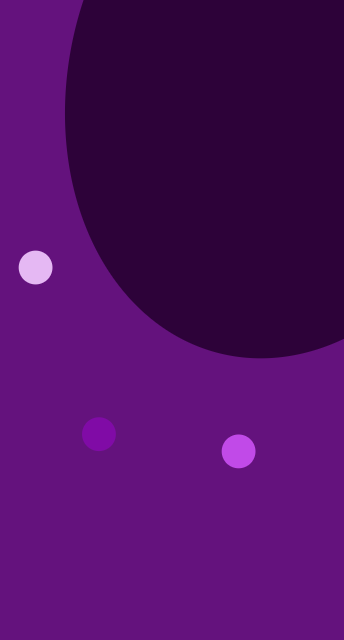
Reproduce this background procedurally as a WebGL 1 fragment shader.

```glsl
precision highp float;
// Flat purple backdrop with a large dark tilted oval and three small discs.

uniform vec2 u_resolution;

// Lengths are fractions of the canvas height, origin at the lower left.
const vec3 BACKGROUND = vec3(0.392, 0.071, 0.490);
const vec3 OVAL_COLOR = vec3(0.178, 0.008, 0.225);
const vec3 PALE_COLOR = vec3(0.898, 0.722, 0.953);
const vec3 DEEP_COLOR = vec3(0.502, 0.043, 0.651);
const vec3 BRIGHT_COLOR = vec3(0.757, 0.290, 0.910);

const vec2 OVAL_CENTER = vec2(0.4492, 0.8751);
const vec2 OVAL_EXTENT = vec2(0.3477, 0.4350);
const float OVAL_SKEW = 0.12;

const float DISC_RADIUS = 0.0264;
const vec2 PALE_CENTER = vec2(0.0556, 0.5820);
const vec2 DEEP_CENTER = vec2(0.1546, 0.3216);
const vec2 BRIGHT_CENTER = vec2(0.3728, 0.2947);

// Antialiased coverage of a signed distance, one pixel wide
float coverage(float dist) {
  return clamp(0.5 - dist * u_resolution.y, 0.0, 1.0);
}

// Approximate distance to a skewed ellipse: implicit value over gradient
float ovalDistance(vec2 p) {
  vec2 q = (p - OVAL_CENTER) / OVAL_EXTENT;
  vec2 halfGradient = q - OVAL_SKEW * q.yx;
  float value = dot(q, halfGradient) - (1.0 - OVAL_SKEW * OVAL_SKEW);
  return value / max(2.0 * length(halfGradient / OVAL_EXTENT), 0.001);
}

float discDistance(vec2 p, vec2 center) {
  return length(p - center) - DISC_RADIUS;
}

void main() {
  vec2 p = gl_FragCoord.xy / u_resolution.y;

  // Large oval
  vec3 color = mix(BACKGROUND, OVAL_COLOR, coverage(ovalDistance(p)));

  // Small discs
  color = mix(color, PALE_COLOR, coverage(discDistance(p, PALE_CENTER)));
  color = mix(color, DEEP_COLOR, coverage(discDistance(p, DEEP_CENTER)));
  color = mix(color, BRIGHT_COLOR, coverage(discDistance(p, BRIGHT_CENTER)));

  gl_FragColor = vec4(color, 1.0);
}
```
